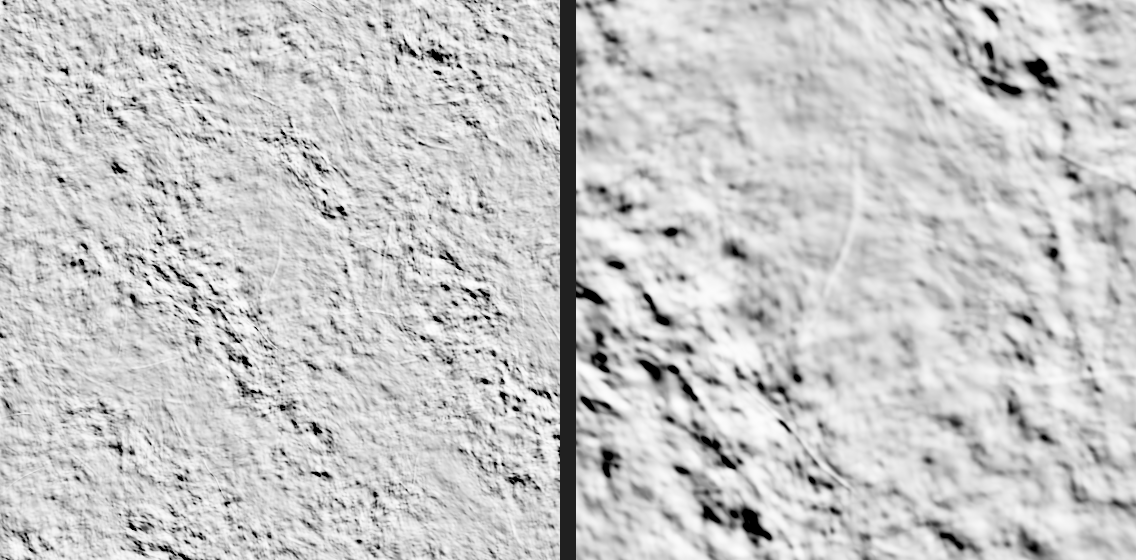
Left: the whole. Right: its middle third, enlarged.
Write a Shadertoy shader that draws this texture.

```glsl
const vec2 LIGHT = vec2(0.62, 0.785);
const float SHADE_DEPTH = 0.178;
const float SHADE_CURVE = 0.62;

vec3 hash3(vec2 cell, float seed) {
    vec3 q = fract(vec3(cell.xyx) * vec3(0.1031, 0.1030, 0.0973) + seed * 0.317);
    q += dot(q, q.yxz + 33.33);
    return fract((q.xxy + q.yzz) * q.zyx);
}

// Slope toward the light of scattered round bumps and dents, unit variance
float bumpSlope(vec2 p, float seed, vec2 light) {
    vec2 cell = floor(p);
    float slope = 0.0;
    for (int y = -1; y <= 1; y++)
    for (int x = -1; x <= 1; x++) {
        vec2 id = cell + vec2(x, y);
        vec3 rnd = hash3(id, seed);
        vec2 offset = p - id - rnd.xy;
        float dome = max(0.0, 1.0 - dot(offset, offset));
        slope += (rnd.z * 2.0 - 1.0) * dome * dome * dot(offset, light);
    }
    return slope * 7.57;
}

// Curved trowel strokes, one at most per cell
float scratchSlope(vec2 p, float seed, float density, vec2 light) {
    vec2 cell = floor(p);
    float slope = 0.0;
    for (int y = -1; y <= 1; y++)
    for (int x = -1; x <= 1; x++) {
        vec2 id = cell + vec2(x, y);
        vec3 place = hash3(id, seed);
        vec3 form = hash3(id, seed + 5.3);
        if (place.z > density) continue;

        float angle = form.x * 6.2832;
        vec2 along = vec2(cos(angle), sin(angle));
        vec2 across = vec2(-along.y, along.x);
        vec2 offset = p - id - place.xy;
        float s = dot(offset, along);
        float bend = (form.y - 0.5) * 0.9;
        float halfLength = mix(0.25, 0.75, form.z);
        float width = mix(0.014, 0.036, fract(form.y * 7.3));
        float d = (dot(offset, across) - bend * s * s) / width;
        vec2 normal = normalize(across - 2.0 * bend * s * along);

        float ends = 1.0 - smoothstep(0.5, 1.0, abs(s) / halfLength);
        float profile = exp(-d * d) * ends;
        slope += profile * (2.9 * d * dot(normal, light) + 0.45);
    }
    return slope;
}

vec2 unevenness(vec2 p) {
    vec2 broad = sin(p.yx * vec2(17.0, 21.0) + sin(p * 13.0) * 1.7);
    vec2 small = sin(p.yx * vec2(83.0, 71.0) + sin(p * 59.0) * 2.1);
    return broad * 0.006 + small * 0.0013;
}

float grainSlope(vec2 p, vec2 light) {
    float slope = 0.0;
    slope += 0.28 * bumpSlope(p * 23.0, 1.0, light);
    slope += 0.58 * bumpSlope(p * 47.0, 2.0, light);
    slope += 0.62 * bumpSlope(p * 91.0, 3.0, light);
    slope += 0.43 * bumpSlope(p * 187.0, 4.0, light);
    return slope;
}

float shade(float slope, float depth, float curve) {
    return 1.0 - depth * exp(-curve * slope);
}

void mainImage(out vec4 fragColor, in vec2 fragCoord) {
    vec2 uv = fragCoord / min(iResolution.x, iResolution.y);
    vec2 p = uv + unevenness(uv);

    // Rough and smoothed patches of plaster
    float patches = bumpSlope(p * 4.5, 8.0, LIGHT) + 0.7 * bumpSlope(p * 11.0, 9.0, LIGHT);
    float roughness = 0.9 * exp(0.24 * clamp(patches, -2.5, 2.0));
    float slope = grainSlope(p, LIGHT) * roughness;

    // Strokes fade in and out with the grain
    float wear = 0.75 + 0.3 * bumpSlope(p * 30.0, 12.0, LIGHT);
    float strokes = scratchSlope(p * 6.0, 14.0, 0.65, LIGHT)
                  + scratchSlope(p * 9.0 + 3.7, 21.0, 0.5, LIGHT);
    slope += strokes * clamp(wear, 0.15, 1.3);

    float tone = shade(slope, SHADE_DEPTH, SHADE_CURVE);
    fragColor = vec4(vec3(clamp(tone, 0.0, 1.0)), 1.0);
}
```
